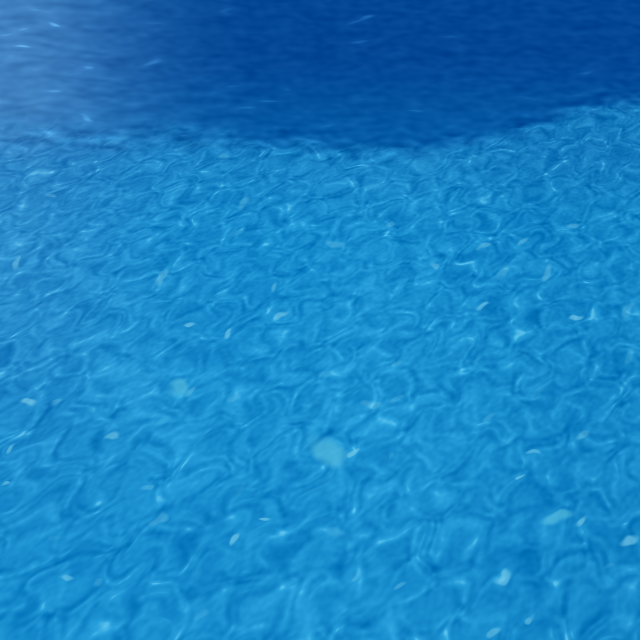
Reproduce this texture procedurally as a WebGL 1 fragment shader.

```glsl
precision highp float;
uniform vec2 u_resolution;

#define RIPPLE_SCALE vec2(46.0, 84.0)
#define RIPPLE_TILT 0.45
#define RIPPLE_GAIN 0.82
#define WARP 0.75
#define GLINT_CELLS 15.0
#define SHALLOW vec3(0.095, 0.555, 0.805)
#define DEEP vec3(0.01, 0.275, 0.58)
#define HAZE vec3(0.29, 0.54, 0.78)
#define CREST vec3(0.16, 0.19, 0.15)
#define GLINT vec3(0.55, 0.84, 0.93)

vec2 hash2(vec2 p) {
  vec2 k = vec2(dot(p, vec2(127.1, 311.7)), dot(p, vec2(269.5, 183.3)));
  return fract(sin(k) * 43758.55);
}

// Gradient noise, roughly -0.7 to 0.7
float corner(vec2 cell, vec2 offset, vec2 f) {
  return dot(hash2(cell + offset) * 2.0 - 1.0, f - offset);
}

float noise(vec2 p) {
  vec2 i = floor(p), f = fract(p);
  vec2 u = f * f * f * (f * (f * 6.0 - 15.0) + 10.0);
  float low = mix(corner(i, vec2(0.0), f), corner(i, vec2(1.0, 0.0), f), u.x);
  float high = mix(corner(i, vec2(0.0, 1.0), f), corner(i, vec2(1.0), f), u.x);
  return mix(low, high, u.y);
}

// Receding water surface: ripples shrink and flatten toward the top
vec2 surface(vec2 uv) {
  float w = 1.0 / (1.7 - uv.y);
  vec2 q = vec2((uv.x - 0.5) * w, w) * RIPPLE_SCALE;
  q.y -= RIPPLE_TILT * q.x;
  return q;
}

float ripples(vec2 q) {
  vec2 bend = vec2(noise(q * 0.55 + 7.3), noise(q * 0.55 + 31.7));
  vec2 p = q + WARP * 2.0 * bend;
  float swell = noise(p * 0.8);
  float chop = noise(p * 1.55 + 13.1 + bend);
  float fine = noise(q * 3.1 + 5.9);
  float crest = 1.0 - smoothstep(0.0, 0.16, abs(noise(p * 0.95 + 41.0)));
  return swell * 0.85 + chop * 0.75 + fine * 0.35 + 0.5 * crest * max(chop + 0.12, 0.0);
}

// Soft tilted ellipse
float patchMask(vec2 d, float angle, vec2 radius) {
  float c = cos(angle), s = sin(angle);
  d = vec2(c * d.x + s * d.y, c * d.y - s * d.x) / radius;
  return 1.0 - smoothstep(0.45, 1.15, length(d));
}

// Scattered bright flecks, one candidate per cell
float glints(vec2 uv) {
  vec2 p = uv * GLINT_CELLS;
  vec2 cell = floor(p);
  float sum = 0.0;
  for (int j = -1; j <= 1; j++) {
    for (int i = -1; i <= 1; i++) {
      vec2 id = cell + vec2(float(i), float(j));
      vec2 h = hash2(id + 3.7), k = hash2(id + 91.3);
      vec2 d = p - id - 0.15 - 0.7 * h;
      d += 0.16 * vec2(noise(p * 3.0), noise(p * 3.0 + 19.0));
      float fleck = patchMask(d, k.y * 1.3 - 0.2, vec2(0.22, 0.09) * (0.6 + 0.6 * h.x));
      sum += fleck * smoothstep(0.5, 1.0, k.x);
    }
  }
  return sum;
}

void main() {
  vec2 uv = gl_FragCoord.xy / u_resolution;
  float left = 1.0 - smoothstep(0.0, 0.5, uv.x);

  // Edge of the deep water: level on the left, rising on the right
  float edge = 0.785 - 0.02 * smoothstep(0.2, 0.65, uv.x) + 0.075 * smoothstep(0.67, 1.0, uv.x);
  edge += 0.014 * noise(vec2(uv.x * 9.0, 2.0)) + 0.022 * noise(uv * vec2(24.0, 62.0));
  float soft = mix(0.018, 0.065, left);
  float deep = smoothstep(edge - soft, edge + soft, uv.y);

  // Base colours with pale haze along the left
  vec3 pool = SHALLOW + vec3(0.012, 0.015, 0.01) * noise(uv * 4.0) * 3.0;
  pool -= vec3(0.015, 0.025, 0.025) * smoothstep(0.5, 1.0, uv.x);
  pool -= vec3(0.0, 0.055, 0.045) * smoothstep(0.62, 0.8, uv.y);
  pool = mix(pool, HAZE, 0.38 * left * left * smoothstep(0.05, 0.7, uv.y));
  vec3 abyss = DEEP + vec3(0.01, 0.08, 0.07) * (1.0 - smoothstep(0.77, 0.93, uv.y));
  abyss = mix(abyss, HAZE, 0.75 * left * left + 0.12 * left);

  // Ripples in the shallow water
  float wave = ripples(surface(uv));
  pool += CREST * RIPPLE_GAIN * wave;
  float sparkle = smoothstep(0.45, 0.95, wave);
  pool = mix(pool, GLINT, 0.4 * sparkle);
  float glintZone = 1.0 - 0.6 * smoothstep(0.45, 0.75, uv.y);
  pool = mix(pool, GLINT, 0.58 * min(glints(uv), 1.0) * glintZone);

  // Pale submerged patches
  vec2 wobble = 0.012 * vec2(noise(uv * 35.0), noise(uv * 35.0 + 9.0));
  float pale = patchMask(uv - vec2(0.512, 0.295) + wobble, -0.55, vec2(0.036, 0.022));
  pale += patchMask(uv - vec2(0.28, 0.395) + wobble, 0.5, vec2(0.021, 0.015));
  pale += patchMask(uv - vec2(0.872, 0.193) + wobble, 0.4, vec2(0.027, 0.009));
  pool = mix(pool, vec3(0.34, 0.74, 0.87), 0.65 * min(pale, 1.0));

  // Flat streaks across the deep water
  vec2 s = uv * vec2(19.0, 85.0) + vec2(0.0, 2.0 * noise(uv * 7.0));
  float streak = noise(s + 0.6 * noise(s * 0.7));
  float grain = noise(uv * vec2(55.0, 125.0));
  abyss += vec3(0.07, 0.09, 0.09) * (streak * (0.55 + 0.6 * left) + 0.45 * grain);
  abyss += vec3(0.14, 0.19, 0.18) * smoothstep(0.32, 0.6, streak) * (0.7 + 0.5 * left);

  // Dark and light dashes where the two waters meet
  float seam = exp(-pow((uv.y - edge) / 0.022, 2.0));
  vec3 color = mix(pool, abyss, deep);
  color += vec3(0.09, 0.13, 0.12) * seam * (streak + 0.6 * grain);
  gl_FragColor = vec4(clamp(color, 0.0, 1.0), 1.0);
}
```
